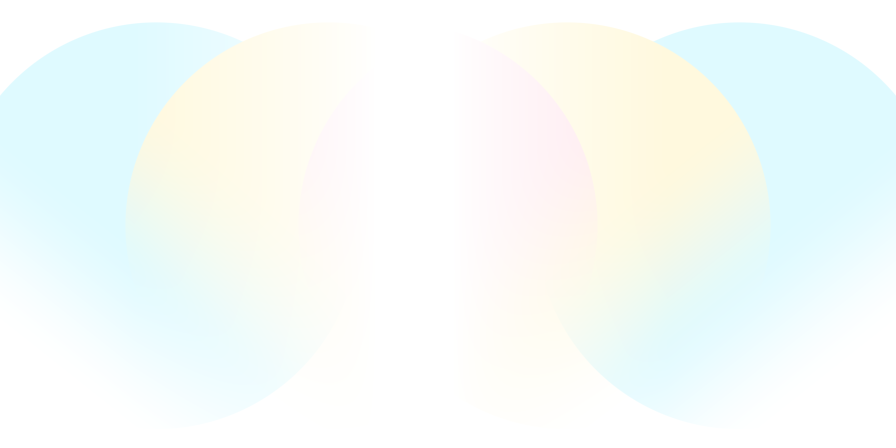
Give the GLSL for this background, as a Shadertoy shader.

```glsl
// Pastel overlapping discs, mirrored about the centre and fading into white.

const vec3 WHITE  = vec3(1.0);
const vec3 CYAN   = vec3(0.875, 0.98, 1.0);
const vec3 CREAM  = vec3(1.0, 0.975, 0.87);
const vec3 BLUSH  = vec3(1.0, 0.905, 0.93);

const float DISC_RADIUS = 0.454;
const float DISC_HEIGHT = 0.496;

// Antialiased coverage of a disc; lengths are in canvas heights.
float discMask(vec2 p, vec2 centre, float radius, float pixel) {
    return smoothstep(pixel, -pixel, length(p - centre) - radius);
}

// Paint one disc whose opacity drops from fadeStart to fadeEnd along the slope.
vec3 paintDisc(vec3 base, vec3 tint, vec2 p, float offset,
               float slope, float fadeStart, float fadeEnd, float pixel) {
    float mask = discMask(p, vec2(offset, DISC_HEIGHT), DISC_RADIUS, pixel);
    float opacity = 1.0 - smoothstep(fadeStart, fadeEnd, slope);
    return mix(base, tint, mask * opacity);
}

// Visibility beside the white central band, slightly left of the middle.
float sideVisibility(float x) {
    float left = (-0.16 - x) / 0.54;
    float right = (x - 0.01) / 0.48;
    return pow(clamp(max(left, right), 0.0, 1.0), 0.8);
}

void mainImage(out vec4 fragColor, in vec2 fragCoord) {
    float pixel = 0.75 / iResolution.y;
    vec2 p = fragCoord / iResolution.y;
    p.x -= 0.5 * iResolution.x / iResolution.y;

    // Fold both halves together; the slope runs outward and downward.
    vec2 folded = vec2(abs(p.x), p.y);
    float slope = dot(vec2(folded.x, 1.0 - folded.y), vec2(0.62, 0.78));

    // Layers from the outermost disc to the innermost.
    vec3 color = WHITE;
    color = paintDisc(color, CYAN, folded, 0.651, slope, 0.85, 1.20, pixel);
    color = paintDisc(color, CREAM, folded, 0.266, slope, 0.58, 0.97, pixel);
    color = paintDisc(color, BLUSH, folded, -0.120, slope, 0.38, 0.74, pixel);

    // White veil over the centre.
    color = mix(WHITE, color, sideVisibility(p.x));
    fragColor = vec4(color, 1.0);
}
```
